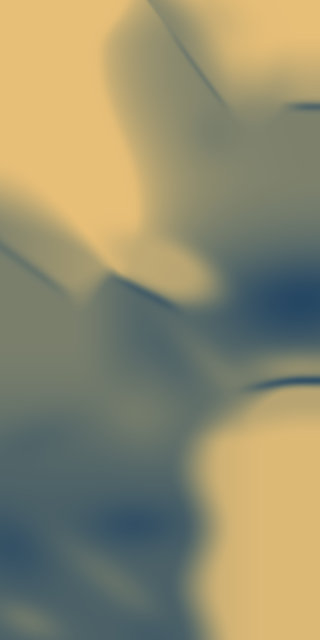
This background is drawn by a Shadertoy shader. Its source:

```glsl
// Soft folded dunes: sand-coloured light over slate-blue hollows with fine creases.

const vec3 NAVY = vec3(0.15, 0.28, 0.39);
const vec3 SAND = vec3(0.93, 0.76, 0.47);
const float GREEN_LIFT = 0.07;    // olive tint of the middle tones
const float SAND_LEVEL = 0.97;
const float GREY_LEVEL = 0.43;
const float SLATE_LEVEL = 0.21;
const float CREASE_WIDTH = 0.016;

// Rotated elliptical glow
float glow(vec2 p, vec2 center, vec2 radius, float angle) {
    float c = cos(angle), s = sin(angle);
    vec2 q = p - center;
    q = vec2(c * q.x + s * q.y, c * q.y - s * q.x) / radius;
    return exp(-dot(q, q));
}

float bell(float x, float width) {
    return exp(-x * x / (width * width));
}

// One inside the interval, with soft ends
float span(float x, float a, float b, float soft) {
    return smoothstep(a - soft, a + soft, x) * (1.0 - smoothstep(b - soft, b + soft, x));
}

float smoothMax(float a, float b, float k) {
    return 0.5 * (a + b + sqrt((a - b) * (a - b) + k * k));
}

// Bright left slope, its shaded flank and the petal at its foot
float upperSlope(vec2 p) {
    float base = mix(SLATE_LEVEL, GREY_LEVEL, smoothstep(1.08, 1.46, p.y));
    float ridge = 0.365 - 0.06 * cos((p.y - 1.82) * 6.7) + 0.05 * smoothstep(1.85, 2.0, p.y);
    float d = p.x - ridge;
    float flank = base + (0.93 - base) * exp(-max(d, 0.0) / 0.13);
    float t = mix(SAND_LEVEL, flank, smoothstep(-0.035, 0.035, d));

    // Lower rim of the sand, narrowing to a tip
    float rim = 1.39 - 0.25 * p.x - 1.15 * p.x * p.x;
    float under = 0.47 + 0.6 * p.x;
    float rimSoft = mix(0.12, 0.035, smoothstep(0.0, 0.35, p.x));
    float below = 1.0 - smoothstep(rim - rimSoft, rim + rimSoft, p.y);
    t = mix(t, min(under, t), below * (1.0 - smoothstep(0.33, 0.43, p.x)));

    float petal = glow(p, vec2(0.51, 1.165), vec2(0.2, 0.095), -0.42);
    t = mix(t, 0.77, 0.95 * smoothstep(0.1, 0.85, petal));
    return t - 0.06 * glow(p, vec2(0.66, 1.58), vec2(0.08), 0.0);
}

// Sunlit wedge in the upper right corner
float addWedge(vec2 p, float t) {
    float fold = smoothMax(1.97 - 1.36 * (p.x - 0.48), 1.645 + 0.025 * smoothstep(0.8, 0.9, p.x), 0.035);
    float d = p.y - fold;
    float soft = 0.012 + 0.065 * bell(p.x - 0.8, 0.075);
    float lit = mix(0.56, SAND_LEVEL, smoothstep(0.0, 0.23, d));
    lit += 0.12 * smoothstep(0.82, 0.98, p.x) * (1.0 - smoothstep(0.0, 0.2, d));
    lit -= 0.17 * glow(p, vec2(0.63, 1.94), vec2(0.14, 0.09), -0.5);
    t = mix(t, lit, smoothstep(-soft, soft, d));
    float line = span(p.x, 0.54, 0.7, 0.05) * 0.13 + smoothstep(0.86, 0.97, p.x) * 0.3;
    return t - line * bell(d, CREASE_WIDTH);
}

// Slate valley under the two middle creases
float addValley(vec2 p, float t) {
    float leftFold = 1.235 - 0.7 * p.x;
    float rightFold = 1.15 - 0.53 * (p.x - 0.35);
    float fold = mix(leftFold, rightFold, smoothstep(0.22, 0.36, p.x));
    float d = p.y - fold;
    float soft = 0.018 + 0.055 * bell(p.x - 0.27, 0.06) + 0.1 * smoothstep(0.52, 0.75, p.x);

    float valley = mix(0.19, 0.42, smoothstep(0.4, 0.95, p.y));
    valley -= 0.17 * smoothstep(0.22, 0.45, p.x) * smoothstep(0.68, 0.95, p.y);
    valley -= 0.05 * glow(p, vec2(0.55, 0.85), vec2(0.2, 0.07), -1.05);
    valley += 0.10 * glow(p, vec2(0.68, 0.85), vec2(0.2, 0.05), -0.75);
    valley += 0.07 * glow(p, vec2(0.43, 0.68), vec2(0.13, 0.1), -0.8);
    valley -= 0.06 * glow(p, vec2(0.12, 0.64), vec2(0.16, 0.07), 0.3);
    valley -= 0.13 * glow(p, vec2(0.42, 0.36), vec2(0.15, 0.075), 0.0);
    valley -= 0.12 * glow(p, vec2(0.03, 0.29), vec2(0.14, 0.1), -0.6);
    valley += 0.12 * glow(p, vec2(0.36, 0.18), vec2(0.2, 0.055), -0.65);
    valley += 0.17 * glow(p, vec2(0.09, 0.06), vec2(0.11, 0.05), -0.4);
    valley -= 0.06 * glow(p, vec2(0.5, 0.03), vec2(0.1), 0.0);

    t = mix(valley, t, smoothstep(-soft, soft, d));
    float line = 0.12 * (1.0 - smoothstep(0.12, 0.28, p.x)) + 0.15 * span(p.x, 0.37, 0.54, 0.05);
    return t - line * bell(d, 1.4 * CREASE_WIDTH);
}

// Rounded sand bank in the lower right corner
float addBank(vec2 p, float t) {
    float top = 0.775 + 0.035 * smoothstep(0.68, 0.95, p.x);
    float side = 0.555 + 0.022 * sin(p.y * 17.0 - 4.4);
    vec2 inset = vec2(p.x - side, top - p.y);
    const float ROUND = 0.16;
    float d = ROUND - length(max(ROUND - inset, 0.0));
    float reach = mix(0.16, 0.035, smoothstep(0.65, 0.9, p.x) * smoothstep(0.62, 0.72, p.y));
    float lit = mix(0.73, 0.92, smoothstep(0.06, 0.18, inset.y));
    lit -= 0.1 * (1.0 - smoothstep(0.6, 0.85, p.x));
    t += 0.32 * smoothstep(0.68, 0.95, p.x) * bell(p.y - 0.85, 0.055);
    t = mix(t, lit, smoothstep(-0.01, reach, d));
    return t - 0.42 * smoothstep(0.7, 0.95, p.x) * bell(p.y - top, CREASE_WIDTH);
}

void mainImage(out vec4 fragColor, in vec2 fragCoord) {
    // Canvas spans 1 across and 2 up
    vec2 p = fragCoord / iResolution.xy * vec2(1.0, 2.0);
    float t = addValley(p, addWedge(p, upperSlope(p)));
    t -= 0.22 * glow(p, vec2(0.94, 1.06), vec2(0.24, 0.13), 0.1);
    t = clamp(addBank(p, t), 0.0, 1.0);

    vec3 color = mix(NAVY, SAND, t);
    color.g += GREEN_LIFT * t * (1.0 - t);
    fragColor = vec4(color, 1.0);
}
```
